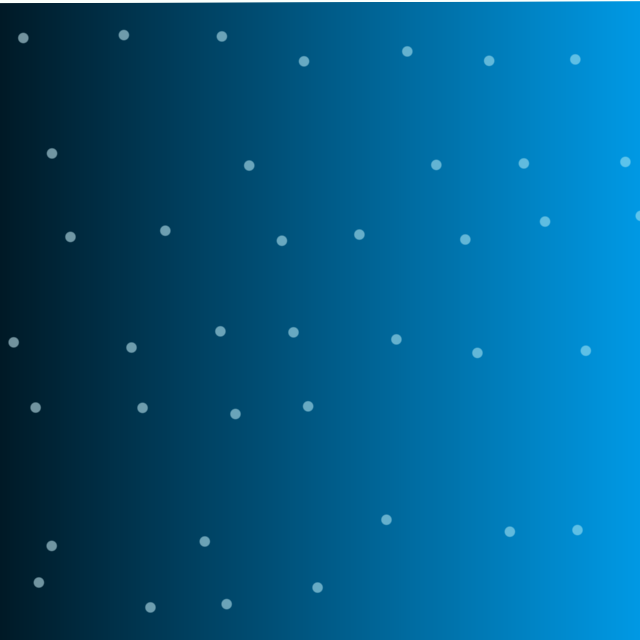
A WebGL 2 fragment shader for this background:

```glsl
#version 300 es
precision highp float;

#define CELLS 7.0
#define DOT_RADIUS 0.0081
#define JITTER 0.4
#define ROW_SWAY 0.68
#define ROW_STAGGER 0.13
#define BAND_STRENGTH 0.008
#define DARK_BLUE vec3(0.0, 0.100, 0.150)
#define BRIGHT_BLUE vec3(0.0, 0.600, 0.895)
#define DOT_LEFT vec3(0.45, 0.57, 0.61)
#define DOT_RIGHT vec3(0.36, 0.77, 0.93)
#define EDGE_COLOR vec3(0.98, 1.0, 0.99)

uniform vec2 u_resolution;
out vec4 fragColor;

float hash(vec2 p) {
    return fract(sin(dot(p, vec2(127.1, 311.7))) * 43758.5453);
}

// Dot centre within its cell: swaying rows plus random jitter
vec2 dotCenter(vec2 cell) {
    float row = cell.y;
    float sway = ROW_SWAY * sin(0.39 * row * row) * (1.0 - row / 6.0);
    float stagger = -ROW_STAGGER * cos(3.14159 * row);
    vec2 jitter = vec2(hash(cell), hash(cell + 19.3)) - 0.5;
    return cell + vec2(0.455 + sway, 0.68 + stagger) + JITTER * jitter;
}

// Leaves gaps in the grid, mostly towards the lower right
bool hasDot(vec2 cell) {
    bool inside = all(greaterThanEqual(cell, vec2(0.0))) && all(lessThan(cell, vec2(CELLS)));
    bool gapLeft = mod(cell.y, 4.0) == 1.0 && mod(cell.x, 2.0) == 1.0 && cell.x < 4.0;
    bool gapRight = cell.y > 3.0 && mod(cell.y, 2.0) == 0.0 && cell.x > 3.0;
    return inside && !gapLeft && !gapRight;
}

// Distance to the nearest dot centre, in canvas units
float dotDistance(vec2 p) {
    vec2 grid = p * CELLS;
    float nearest = 10.0;
    for (int y = -1; y <= 1; y++) {
        for (int x = -1; x <= 1; x++) {
            vec2 cell = floor(grid) + vec2(x, y);
            if (hasDot(cell)) nearest = min(nearest, distance(grid, dotCenter(cell)));
        }
    }
    return nearest / CELLS;
}

void main() {
    // Canvas position with y running down from the top
    vec2 p = gl_FragCoord.xy / u_resolution;
    p.y = 1.0 - p.y;
    float pixel = 1.0 / min(u_resolution.x, u_resolution.y);

    // Horizontal gradient with faint vertical bands
    float band = (hash(vec2(floor(p.x * 64.0), 3.0)) - 0.5) * BAND_STRENGTH;
    vec3 color = mix(DARK_BLUE, BRIGHT_BLUE, p.x + band);

    // Scattered dots
    float dotMask = 1.0 - smoothstep(-pixel, pixel, dotDistance(p) - DOT_RADIUS);
    color = mix(color, mix(DOT_LEFT, DOT_RIGHT, p.x), dotMask);

    // Thin, slightly slanted light strip along the top
    float edge = mix(0.005, 0.002, p.x);
    color = mix(color, EDGE_COLOR, 1.0 - smoothstep(-0.5 * pixel, 0.5 * pixel, p.y - edge));

    fragColor = vec4(color, 1.0);
}
```
